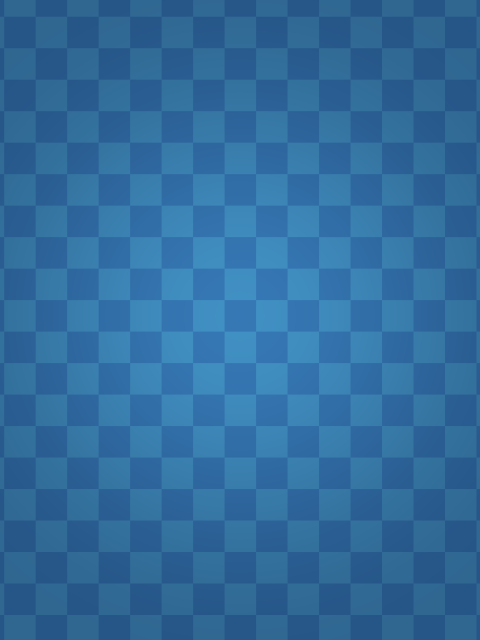
A WebGL 2 fragment shader for this pattern:

```glsl
#version 300 es
precision highp float;
// Blue two-tone checkerboard lit by a soft round glow that dims toward the corners.

uniform vec2 u_resolution;
out vec4 fragColor;

// Lengths are in canvas widths.
const float CELL_SIZE = 0.0656;
const vec2 GRID_ORIGIN = vec2(0.0087, 0.0521);
const vec2 GLOW_CENTER = vec2(0.5, 0.675);
const float GLOW_RADIUS = 0.73;

const vec3 LIGHT_CENTER = vec3(0.255, 0.565, 0.765);
const vec3 LIGHT_EDGE = vec3(0.185, 0.405, 0.570);
const vec3 DARK_CENTER = vec3(0.210, 0.470, 0.708);
const vec3 DARK_EDGE = vec3(0.150, 0.335, 0.530);

// Triangle wave: positive in even cells, negative in odd ones, unit slope at borders.
vec2 cellWave(vec2 p) {
    return abs(mod(p - 0.5, 2.0) - 1.0) - 0.5;
}

// 1 in dark squares, 0 in light ones, with borders blended over one pixel.
float checker(vec2 p, float pixel) {
    vec2 side = clamp(cellWave(p) * 2.0 / pixel, -1.0, 1.0);
    return 0.5 + 0.5 * side.x * side.y;
}

void main() {
    vec2 pos = gl_FragCoord.xy / u_resolution.x;
    float pixel = 1.0 / (u_resolution.x * CELL_SIZE);

    // Square tiling
    float dark = checker((pos - GRID_ORIGIN) / CELL_SIZE, pixel);

    // Radial falloff of both tones
    float falloff = smoothstep(0.0, GLOW_RADIUS, distance(pos, GLOW_CENTER));
    vec3 lightTone = mix(LIGHT_CENTER, LIGHT_EDGE, falloff);
    vec3 darkTone = mix(DARK_CENTER, DARK_EDGE, falloff);

    fragColor = vec4(mix(lightTone, darkTone, dark), 1.0);
}
```
